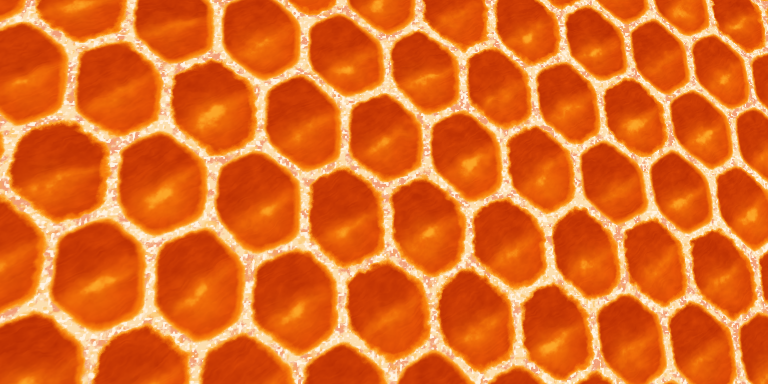
This pattern is drawn by a WebGL 1 fragment shader. Its source:

```glsl
precision highp float;

uniform vec2 u_resolution;

#define JITTER 0.09
#define CORNER_SHARPNESS 22.0
#define WALL_HALF_WIDTH 0.042
#define RIM_WIDTH 0.052
#define ROUGHNESS 0.030
#define DEEP_AMBER vec3(0.73, 0.18, 0.01)
#define AMBER vec3(0.91, 0.32, 0.03)
#define BRIGHT_ORANGE vec3(0.98, 0.50, 0.04)
#define HONEY vec3(0.99, 0.70, 0.20)
#define PINK_WAX vec3(0.94, 0.57, 0.42)
#define CREAM vec3(0.99, 0.87, 0.68)

float hash(vec2 p) {
  vec3 q = fract(vec3(p.xyx) * 0.1031);
  q += dot(q, q.yzx + 33.33);
  return fract((q.x + q.y) * q.z);
}

float noise(vec2 p) {
  vec2 i = floor(p), f = fract(p);
  f = f * f * (3.0 - 2.0 * f);
  return mix(mix(hash(i), hash(i + vec2(1, 0)), f.x),
             mix(hash(i + vec2(0, 1)), hash(i + vec2(1, 1)), f.x), f.y);
}

float fbm(vec2 p) {
  float sum = 0.0, gain = 0.5;
  for (int k = 0; k < 4; k++) {
    sum += gain * noise(p);
    p = p * 2.03 + 17.1;
    gain *= 0.5;
  }
  return sum / 0.9375;
}

// Undo the perspective: view position (y down) to lattice coordinates.
vec2 viewToLattice(vec2 v) {
  vec2 colI = vec2(0.2704, 0.0563) - 0.0313 * v;
  vec2 colJ = vec2(0.0990, 0.2448) + 0.025 * v;
  vec2 rhs = v - vec2(0.052, 0.1823);
  float det = colI.x * colJ.y - colJ.x * colI.y;
  return vec2(rhs.x * colJ.y - colJ.x * rhs.y, colI.x * rhs.y - rhs.x * colI.y) / det;
}

// Regular hexagonal plane, where the cell borders are found.
vec2 latticeToHex(vec2 q) {
  return vec2(q.x + 0.5 * q.y, 0.866 * q.y);
}

// Stretch the regular plane into the tall, tilted cells of the view.
vec2 hexToPlane(vec2 h) {
  return vec2(0.97 * h.x + 0.052 * h.y, 0.18 * h.x + 1.166 * h.y);
}

// Length of a hex-plane normal after the stretch.
float stretchOf(vec2 n) {
  return 1.0 / length(vec2(1.04 * n.x - 0.16 * n.y, 0.865 * n.y - 0.046 * n.x));
}

vec2 cellCenter(vec2 id) {
  vec2 offset = vec2(hash(id + 41.3), hash(id + 87.7)) - 0.5;
  return latticeToHex(id) + JITTER * offset;
}

// Rounded distance to the cell border; also returns the nearest cell.
float borderDistance(vec2 h, vec2 q, out vec2 id, out vec2 center) {
  vec2 base = floor(q + 0.5);
  float best = 1e3;
  for (int y = -1; y <= 1; y++)
  for (int x = -1; x <= 1; x++) {
    vec2 candidate = base + vec2(x, y);
    vec2 c = cellCenter(candidate);
    float d = dot(h - c, h - c);
    if (d < best) { best = d; id = candidate; center = c; }
  }
  float sum = 0.0;
  for (int y = -1; y <= 1; y++)
  for (int x = -1; x <= 1; x++) {
    if (x == 0 && y == 0) continue;
    vec2 other = cellCenter(id + vec2(x, y));
    vec2 n = normalize(other - center);
    float d = dot(0.5 * (center + other) - h, n) * stretchOf(n);
    sum += exp(-CORNER_SHARPNESS * d);
  }
  return -log(sum) / CORNER_SHARPNESS;
}

// Shaded floor of a cell: dark upper side, lit crease and glow below.
vec3 cellFloor(vec2 r, vec2 p, vec2 id) {
  float seed = hash(id + 5.9);
  vec2 dir = normalize(vec2(0.85, -0.35 - 0.35 * seed));
  float along = dot(r, dir);
  float across = dot(r, vec2(-dir.y, dir.x)) + 0.16 * (fbm(p * 5.0) - 0.5);
  float fibre = noise(vec2(along * 9.0, across * 45.0) + id * 13.0);
  float tone = 0.22 + 0.42 * smoothstep(-0.12, 0.14, across);
  tone += 0.55 * (fbm(p * 9.0) - 0.5) + 0.22 * (fibre - 0.5);
  vec3 color = mix(DEEP_AMBER, AMBER, clamp(tone + 0.15 * seed, 0.0, 1.0));
  float crease = exp(-pow((across - 0.10) / 0.08, 2.0) - along * along * 6.0);
  vec2 g = r - vec2(0.16 * (seed - 0.6), 0.20);
  float glow = exp(-dot(g, g) * 18.0) * (0.25 + 0.6 * hash(id + 2.4));
  float light = (0.40 * crease + 0.65 * glow) * (0.25 + 1.4 * fbm(p * 7.0 + 9.0));
  color = mix(color, BRIGHT_ORANGE, clamp(light * 1.2, 0.0, 1.0));
  return mix(color, HONEY, 0.7 * smoothstep(0.5, 0.95, light));
}

void main() {
  vec2 view = gl_FragCoord.xy / u_resolution.y;
  view.y = 1.0 - view.y;
  vec2 q = viewToLattice(view);
  vec2 h = latticeToHex(q), p = hexToPlane(h);
  vec2 id, center;
  float d = borderDistance(h, q, id, center);
  vec2 r = p - hexToPlane(center);

  // Ragged wax edge, rougher around some cells
  float wear = ROUGHNESS * (0.5 + hash(id + 61.0));
  d += wear * (fbm(p * 13.0) - 0.5) * 2.0;
  vec3 color = cellFloor(r, p, id);

  // Translucent inner rim, wider on the lit right side
  float facing = dot(normalize(r + 1e-4), normalize(vec2(0.8, 0.3)));
  float rim = WALL_HALF_WIDTH + RIM_WIDTH * (1.0 + 0.4 * facing);
  color = mix(color, BRIGHT_ORANGE, 0.9 * (1.0 - smoothstep(rim - 0.035, rim + 0.02, d)));
  float honeyEdge = WALL_HALF_WIDTH + 0.02;
  color = mix(color, HONEY, 0.85 * (1.0 - smoothstep(honeyEdge - 0.02, honeyEdge + 0.018, d)));

  // Pale wall top with pink patches and bright grains
  float blush = smoothstep(0.46, 0.70, fbm(p * 11.0 + 30.0));
  vec3 wax = mix(CREAM, PINK_WAX, 0.85 * blush);
  wax = mix(wax, HONEY, 0.4 * smoothstep(0.6, 0.9, noise(p * 24.0 + 7.0)));
  wax = mix(wax, vec3(1.0, 0.95, 0.88), smoothstep(0.5, 0.85, noise(p * 40.0)));
  float wall = 1.0 - smoothstep(WALL_HALF_WIDTH - 0.014, WALL_HALF_WIDTH + 0.014, d);
  gl_FragColor = vec4(mix(color, wax, wall), 1.0);
}
```
